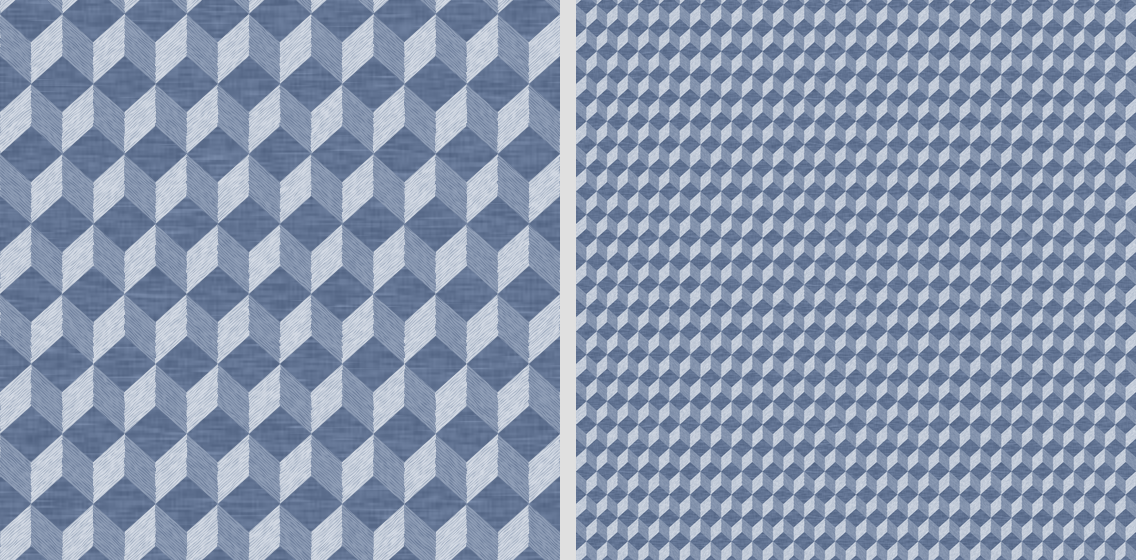
Left: one tile. Right: repeated 3 by 3.
A three.js fragment shader for this pattern:

```glsl
varying vec2 vUv;

const float COLUMNS = 9.0;          // cubes across
const float ROWS = 8.0;             // cube rows down, must be even
const float ROW_SHIFT = 0.2;        // first row line below the top, in rows
const float SLOPE = 0.8;            // rise of the slanted edges, rows per column
const float FACE_HEIGHT = 0.6;      // upright edge of a cube, in rows
const float THREADS = 14.0;         // threads along an upright edge
const float THREAD_WOBBLE = 0.5;
const float RAGGED = 0.02;          // unevenness of upright edges, in columns
const float SOFTNESS = 0.0011;      // half width of an edge, in canvas units

const vec2 STREAK_GRID = vec2(36.0, 240.0);
const vec2 WARP_GRID = vec2(250.0, 60.0);
const vec2 SLUB_GRID = vec2(13.0, 190.0);

const vec3 LINEN = vec3(0.375, 0.445, 0.567);
const vec3 MID_GROOVE = vec3(0.42, 0.487, 0.603);
const vec3 MID_THREAD = vec3(0.575, 0.632, 0.725);
const vec3 PALE_GROOVE = vec3(0.64, 0.69, 0.765);
const vec3 PALE_THREAD = vec3(0.845, 0.868, 0.905);

float hash(vec2 p) {
  vec3 q = fract(p.xyx * 0.1031);
  q += dot(q, q.yzx + 33.33);
  return fract((q.x + q.y) * q.z);
}

// Value noise that wraps after a whole period
float wrapNoise(vec2 p, vec2 period) {
  vec2 i = floor(p);
  vec2 f = fract(p);
  f = f * f * (3.0 - 2.0 * f);
  vec2 a = mod(i, period);
  vec2 b = mod(i + 1.0, period);
  return mix(mix(hash(a), hash(vec2(b.x, a.y)), f.x),
             mix(hash(vec2(a.x, b.y)), hash(b), f.x), f.y);
}

// Horizontal weave of the dark diamonds
vec3 linen(vec2 uv) {
  float streak = wrapNoise(uv * STREAK_GRID, STREAK_GRID) - 0.5;
  float warp = wrapNoise(uv * WARP_GRID, WARP_GRID) - 0.5;
  float slub = smoothstep(0.72, 1.0, wrapNoise(uv * SLUB_GRID, SLUB_GRID));
  return LINEN + 0.085 * streak + 0.04 * warp + 0.06 * slub;
}

// Slanted threads of a cube side: x runs along them, y counts them
vec3 threads(vec2 p, vec2 seed, float pale) {
  vec2 period = vec2(512.0);
  float wobble = wrapNoise(p * vec2(0.6, 0.4) + seed, period) - 0.5;
  float t = p.y + THREAD_WOBBLE * wobble;
  float body = wrapNoise(vec2(p.x, floor(t)) + seed, period);
  float gap = wrapNoise(vec2(p.x * 1.3, floor(t + 0.5)) + seed + 200.0, period);
  float groove = 0.5 + 0.5 * cos(6.28318 * t);
  float tone = 0.78 + 0.35 * (body - 0.5) - groove * mix(0.25, 0.85, gap);
  tone = clamp(tone + 0.12, 0.0, 1.0);
  return mix(mix(MID_GROOVE, MID_THREAD, tone),
             mix(PALE_GROOVE, PALE_THREAD, tone), pale);
}

void main() {
  // Staggered cells, measured down and sideways from each top corner
  float v = (1.0 - vUv.y) * ROWS - ROW_SHIFT;
  float row = floor(v);
  float down = v - row;
  float x = vUv.x * COLUMNS + 0.5 * mod(row, 2.0) + 0.5;
  float column = mod(floor(x), COLUMNS);
  float across = fract(x) - 0.5;
  float reach = abs(across);

  // Cube sides lie between two slanted edges
  float depth = down - SLOPE * reach;
  float slantSoft = SOFTNESS * length(vec2(ROWS, SLOPE * COLUMNS));
  float side = smoothstep(-slantSoft, slantSoft,
                          min(depth, FACE_HEIGHT - depth));

  // Pale on the left of each upright edge, mid blue on the right
  float count = depth / FACE_HEIGHT * THREADS;
  float rightSide = step(0.0, across);
  vec2 seed = vec2(column * 18.0 + rightSide * 9.0, mod(row, ROWS) * 29.0 + 8.0);
  float upright = min(reach, 0.5 - reach) * (1.0 - 2.0 * rightSide);
  upright += RAGGED * (hash(vec2(floor(count) + 40.0, seed.y)) - 0.5);
  float uprightSoft = SOFTNESS * COLUMNS;
  float pale = smoothstep(-uprightSoft, uprightSoft, upright);

  vec3 weave = threads(vec2(reach * 16.0, count), seed, pale);
  gl_FragColor = vec4(mix(linen(vUv), weave, side), 1.0);
}
```
